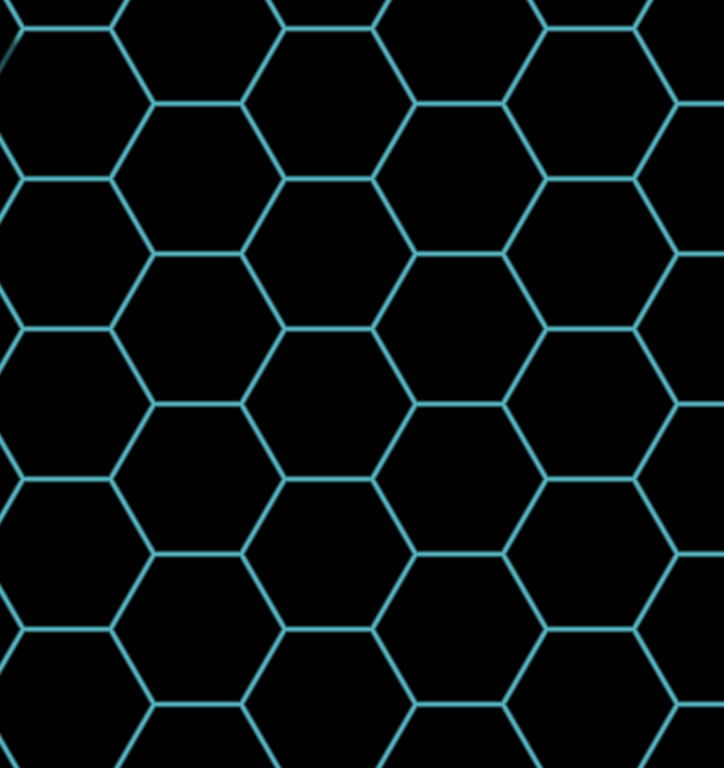
This pattern is drawn by a WebGL 2 fragment shader. Its source:

```glsl
#version 300 es
precision highp float;
// Honeycomb of thin, soft teal lines on black, with one faded spot at the edge.

uniform vec2 u_resolution;
out vec4 fragColor;

// Lengths are fractions of the canvas height.
const float PITCH = 0.1955;                    // height of one hexagon
const float STRETCH_X = 1.0062;                // slight widening of the cells
const vec2 CELL_CENTER = vec2(0.4277, 0.8650); // centre of one hexagon
const float LINE_REACH = 0.0065;               // line centre to black
const vec3 LINE_COLOR = vec3(0.345, 0.725, 0.775);
const vec3 BACKGROUND = vec3(0.0);
const vec2 WEAR_CENTER = vec2(0.0, 0.925);
const float WEAR_RADIUS = 0.042;
const float WEAR_AMOUNT = 0.55;

const vec2 LATTICE = vec2(1.7320508, 1.0);
const vec2 SLANT_NORMAL = vec2(0.8660254, 0.5);

// Distance to the nearest edge of a flat-topped honeycomb of unit pitch.
float honeycombEdge(vec2 p) {
    // Two interleaved rectangular lattices hold all the cell centres.
    vec2 a = p - LATTICE * floor(p / LATTICE + 0.5);
    vec2 b = p - LATTICE * (floor(p / LATTICE) + 0.5);
    vec2 q = abs(dot(a, a) < dot(b, b) ? a : b);
    return 0.5 - max(q.y, dot(q, SLANT_NORMAL));
}

void main() {
    vec2 uv = gl_FragCoord.xy / u_resolution.y;
    vec2 p = (uv - CELL_CENTER) / vec2(STRETCH_X, 1.0);

    // Soft line profile, never narrower than a pixel.
    float edge = honeycombEdge(p / PITCH) * PITCH;
    float reach = max(LINE_REACH, 1.0 / u_resolution.y);
    float line = 1.0 - smoothstep(0.0, reach, edge);

    // Faded spot on the left border.
    float wear = 1.0 - smoothstep(0.5, 1.0, distance(uv, WEAR_CENTER) / WEAR_RADIUS);
    line *= 1.0 - WEAR_AMOUNT * wear;

    fragColor = vec4(mix(BACKGROUND, LINE_COLOR, line), 1.0);
}
```
